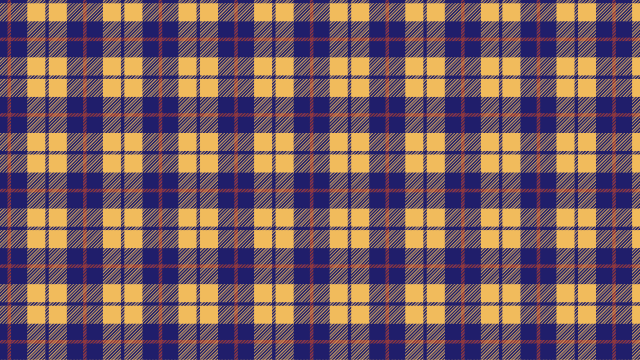
Reproduce this pattern procedurally as a Shadertoy shader.

```glsl
const float SETT = 0.21;                   // plaid repeat, in canvas heights
const vec2 RED_ORIGIN = vec2(0.0257, 0.0507);
const float NAVY_HALF = 0.239;             // half widths, in repeats
const float LINE_HALF = 0.0235;
const float TWILL_COUNT = 24.0;
const float STREAK_COUNT = 7.0;

// Yarn colour in rgb, dominance in the weave in alpha
const vec4 YELLOW = vec4(0.945, 0.735, 0.36, 0.85);
const vec4 NAVY = vec4(0.125, 0.118, 0.42, 2.0);
const vec4 RED = vec4(0.57, 0.22, 0.23, 3.0);

float band(float dist, float halfWidth, float pixel) {
    return clamp((halfWidth - dist) / pixel + 0.5, 0.0, 1.0);
}

// Yarn sequence, symmetric about the red line
vec4 yarn(float u, float pixel) {
    float dist = abs(fract(u + 0.5) - 0.5);
    vec4 thread = mix(YELLOW, NAVY, band(dist, NAVY_HALF, pixel));
    thread = mix(thread, RED, band(dist, LINE_HALF, pixel));
    return mix(thread, NAVY, band(0.5 - dist, LINE_HALF, pixel));
}

float stripeIntegral(float x, float duty) {
    return floor(x) * duty + min(fract(x), duty);
}

// Box-filtered repeating stripe
float stripe(float x, float duty, float footprint) {
    float upper = stripeIntegral(x + 0.5 * footprint, duty);
    float lower = stripeIntegral(x - 0.5 * footprint, duty);
    return (upper - lower) / footprint;
}

// Soft light streaks along the twill
float streak(float diagonal, float count) {
    return smoothstep(0.3, 1.0, sin(6.28318 * diagonal * count));
}

vec3 weave(vec4 warp, vec4 weft, float diagonal, float pixel) {
    float weftShare = weft.a / (warp.a + weft.a);
    float footprint = 1.414 * TWILL_COUNT * pixel;
    float cover = stripe(diagonal * TWILL_COUNT, weftShare, footprint);
    vec3 cloth = mix(warp.rgb, weft.rgb, cover);
    vec3 highlight = max(warp.rgb, weft.rgb);
    return mix(cloth, highlight, 0.28 * streak(diagonal, STREAK_COUNT));
}

void mainImage(out vec4 fragColor, in vec2 fragCoord) {
    vec2 sett = (fragCoord / iResolution.y - RED_ORIGIN) / SETT;
    float pixel = 1.0 / (iResolution.y * SETT);

    vec4 warp = yarn(sett.x, pixel);
    vec4 weft = yarn(sett.y, pixel);
    fragColor = vec4(weave(warp, weft, sett.x - sett.y, pixel), 1.0);
}
```
